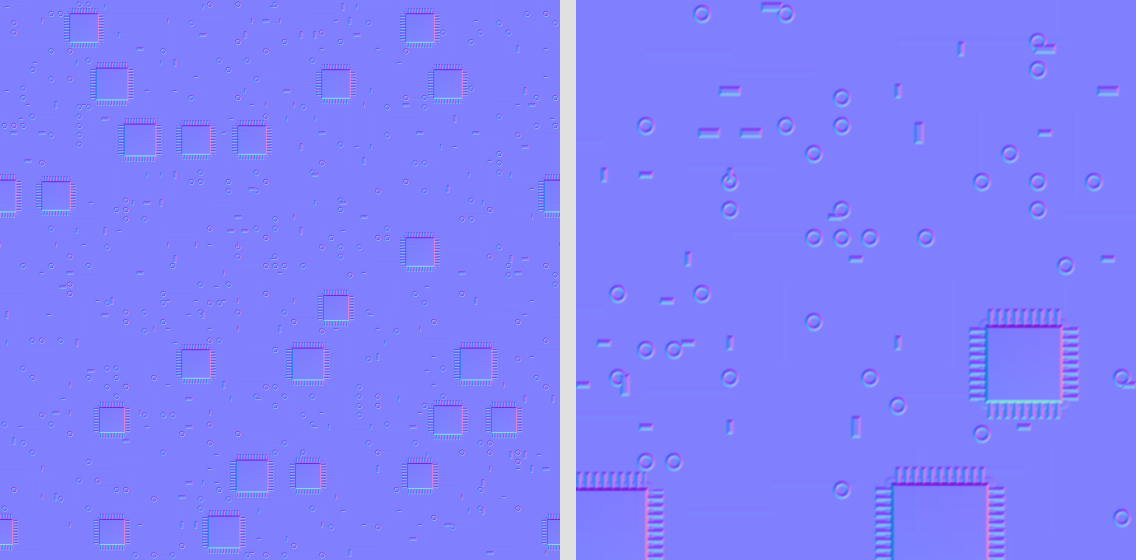
Left, the full canvas; right, a detail of the centre.
Reproduce this texture map procedurally as a three.js fragment shader.

```glsl
varying vec2 vUv;

const float CHIP_GRID = 10.0;
const float PART_GRID = 40.0;
const float VIA_GRID = 60.0;
const float TRACE_GRID = 20.0;
const float CHIP_SHARE = 0.24;
const float PART_SHARE = 0.17;
const float VIA_SHARE = 0.075;
const float CHIP_HALF = 0.0225;     // smallest body, half width
const float CHIP_GROWTH = 0.003;    // step between body sizes
const float CHIP_CLEARANCE = 0.014; // free zone around a body
const float PIN_PITCH = 0.005;
const float PIN_HALF = 0.0011;
const float PIN_LENGTH = 0.0095;
const float VIA_RADIUS = 0.0039;
const float VIA_RIM = 0.0008;
const float BODY_HEIGHT = 0.0020;
const float DOME_HEIGHT = 0.0009;
const float PLATE_HEIGHT = 0.0003;
const float PIN_HEIGHT = 0.0009;
const float PART_HEIGHT = 0.0009;
const float VIA_HEIGHT = 0.0008;
const float TRACE_HEIGHT = 0.00005;
const float SOFTNESS = 0.0010;
const float SLOPE_STEP = 0.0008;

float hash(vec2 cell, float seed) {
    vec3 q = fract(vec3(cell.xyx + seed * 7.31) * vec3(0.1031, 0.1030, 0.0973));
    q += dot(q, q.yzx + 33.33);
    return fract((q.x + q.y) * q.z);
}

float fill(float d) {
    return smoothstep(SOFTNESS, -SOFTNESS, d);
}

float boxDistance(vec2 p, vec2 halfSize) {
    vec2 q = abs(p) - halfSize;
    return length(max(q, 0.0)) + min(max(q.x, q.y), 0.0);
}

// Brick grid: xy is the offset from the cell centre, zw the tiling cell index
vec4 brickCell(vec2 p, float count) {
    float row = floor(p.y * count);
    vec2 g = vec2(p.x * count + 0.5 * (1.0 - mod(row, 2.0)), p.y * count);
    return vec4((fract(g) - 0.5) / count, mod(floor(g), count));
}

// xy: position relative to the chip, z: half width, zero where there is none
vec3 chipAt(vec2 p) {
    vec4 cell = brickCell(p, CHIP_GRID);
    float present = step(hash(cell.zw, 1.0), CHIP_SHARE);
    float size = CHIP_HALF + CHIP_GROWTH * floor(3.0 * hash(cell.zw, 2.0));
    return vec3(cell.xy, present * size);
}

bool isFree(vec2 centre) {
    vec3 chip = chipAt(centre);
    return chip.z == 0.0 || boxDistance(chip.xy, vec2(chip.z)) > CHIP_CLEARANCE;
}

float chipHeight(vec2 p) {
    vec3 chip = chipAt(p);
    if (chip.z == 0.0) return 0.0;
    vec2 q = abs(chip.xy);
    bool onSide = q.x > q.y;
    float along = onSide ? chip.y : chip.x;
    float outward = max(q.x, q.y) - chip.z;
    float pin = abs(fract(along / PIN_PITCH + 0.5) - 0.5) * PIN_PITCH - PIN_HALF;
    pin = max(pin, abs(outward - 0.5 * PIN_LENGTH) - 0.5 * PIN_LENGTH);
    pin = max(pin, abs(along) - chip.z + 0.001);
    float plate = boxDistance(chip.xy, vec2(chip.z)) - 0.004;
    float body = fill(boxDistance(chip.xy, vec2(chip.z)));
    vec2 r = chip.xy / chip.z;
    float dome = DOME_HEIGHT * (1.0 - 0.5 * dot(r, r));
    return max(PIN_HEIGHT * fill(pin), PLATE_HEIGHT * fill(plate)) * (1.0 - body)
        + (BODY_HEIGHT + dome) * body;
}

// Small upright or lying blocks in two sizes
float partHeight(vec2 p) {
    vec4 cell = brickCell(p, PART_GRID);
    if (hash(cell.zw, 3.0) > PART_SHARE || !isFree(p - cell.xy)) return 0.0;
    vec2 size = hash(cell.zw, 4.0) < 0.4 ? vec2(0.0058, 0.0021) : vec2(0.0036, 0.0013);
    size = hash(cell.zw, 5.0) < 0.5 ? size : size.yx;
    return PART_HEIGHT * fill(boxDistance(cell.xy, size));
}

float viaHeight(vec2 p) {
    vec2 cell = floor(p * VIA_GRID);
    vec2 local = (fract(p * VIA_GRID) - 0.5) / VIA_GRID;
    if (hash(mod(cell, VIA_GRID), 6.0) > VIA_SHARE || !isFree(p - local)) return 0.0;
    return VIA_HEIGHT * fill(abs(length(local) - VIA_RADIUS) - VIA_RIM);
}

// Faint conductor lines, some level and some upright
float traceHeight(vec2 p) {
    vec4 cell = brickCell(p, TRACE_GRID);
    float kind = hash(cell.zw, 7.0);
    float shift = (hash(cell.zw, 8.0) - 0.5) * 0.04;
    float across = kind < 0.35 ? cell.y : cell.x;
    return TRACE_HEIGHT * step(kind, 0.55) * fill(abs(across - shift) - 0.0015);
}

float boardHeight(vec2 p) {
    return chipHeight(p) + max(partHeight(p), viaHeight(p)) + traceHeight(p);
}

void main() {
    vec2 e = vec2(SLOPE_STEP, 0.0);
    float slopeX = boardHeight(vUv + e.xy) - boardHeight(vUv - e.xy);
    float slopeY = boardHeight(vUv + e.yx) - boardHeight(vUv - e.yx);
    // Green axis points down the board
    vec3 normal = normalize(vec3(-slopeX, slopeY, 2.0 * SLOPE_STEP));
    gl_FragColor = vec4(normal * 0.5 + 0.5, 1.0);
}
```
